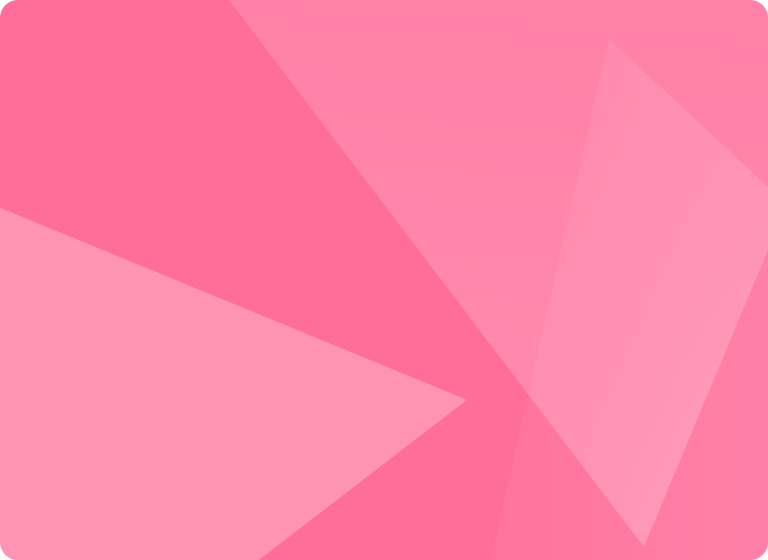
A WebGL 1 fragment shader for this background:

```glsl
precision highp float;
// Pink card with rounded corners and three overlapping translucent wedges.

uniform vec2 u_resolution;

#define BASE_PINK vec3(1.0, 0.43, 0.60)
#define PALE_PINK vec3(1.0, 0.58, 0.70)
#define PAGE_WHITE vec3(1.0)
#define CORNER_RADIUS 0.032
#define BEAM_ALPHA vec2(0.22, 0.13)
#define SHARD_ALPHA vec2(0.04, 0.125)

// Signed pixel distance to a line, positive on the left of from -> to.
float leftOf(vec2 from, vec2 to) {
  vec2 start = from * u_resolution;
  vec2 along = normalize(to * u_resolution - start);
  return dot(gl_FragCoord.xy - start, vec2(-along.y, along.x));
}

// Smooth coverage of the wedge to the left of the path a -> tip -> b.
float wedge(vec2 a, vec2 tip, vec2 b) {
  float inside = min(leftOf(a, tip), leftOf(tip, b));
  return clamp(inside + 0.5, 0.0, 1.0);
}

// Smooth coverage of the full canvas with rounded corners.
float roundedCard() {
  float radius = CORNER_RADIUS * u_resolution.y;
  vec2 halfSize = 0.5 * u_resolution;
  vec2 q = abs(gl_FragCoord.xy - halfSize) - halfSize + radius;
  float outside = length(max(q, 0.0)) + min(max(q.x, q.y), 0.0) - radius;
  return clamp(0.5 - outside, 0.0, 1.0);
}

void main() {
  vec2 uv = gl_FragCoord.xy / u_resolution;
  vec3 color = BASE_PINK;

  // Solid pale wedge entering from the left.
  float leftWedge = wedge(vec2(0.337, 0.0), vec2(0.608, 0.286), vec2(0.0, 0.629));
  color = mix(color, PALE_PINK, leftWedge);

  // Faint shard on the right, brightening to the right.
  float shard = wedge(vec2(1.0, 0.666), vec2(0.793, 0.930), vec2(0.639, 0.0));
  float shardFade = smoothstep(0.62, 1.0, uv.x);
  color = mix(color, PAGE_WHITE, shard * mix(SHARD_ALPHA.x, SHARD_ALPHA.y, shardFade));

  // Broad beam from the top, brightening toward its lower tip.
  float beam = wedge(vec2(0.298, 1.0), vec2(0.8385, 0.0232), vec2(1.0, 0.554));
  float beamFade = clamp(uv.y + 0.1 * (uv.x - 0.6), 0.0, 1.0);
  color = mix(color, PAGE_WHITE, beam * mix(BEAM_ALPHA.x, BEAM_ALPHA.y, beamFade));

  gl_FragColor = vec4(mix(PAGE_WHITE, color, roundedCard()), 1.0);
}
```
